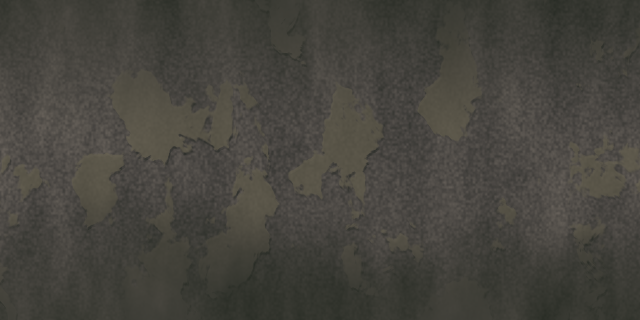
Reproduce this texture procedurally as a WebGL 1 fragment shader.

```glsl
precision highp float;
// Weathered dark wall: peeling olive plaster over rough grey stone, shaded at top and bottom.

uniform vec2 u_resolution;

const vec3 SHADE_COLOR = vec3(0.195, 0.203, 0.175);
const vec3 MID_COLOR = vec3(0.282, 0.273, 0.248);
const vec3 LIGHT_COLOR = vec3(0.375, 0.357, 0.322);
const vec3 PLASTER_TINT = vec3(0.006, 0.004, -0.014);
const vec3 STONE_TINT = vec3(0.0, -0.003, 0.008);

const vec2 FLAKE_SCALE = vec2(6.5, 4.6);
const float FLAKE_BIAS = -0.15;      // lower means less plaster
const float FLAKE_CLUSTER = 0.17;    // extra plaster inside clusters
const float CLUSTER_SPACING = 0.72;
const float CHIP_SCALE = 26.0;
const float CHIP_DEPTH = 0.09;
const float EDGE_SOFTNESS = 0.022;
const vec2 SHADOW_OFFSET = vec2(-0.003, 0.008);
const float SHADOW_DEPTH = 0.42;
const float GRAIN_SCALE = 135.0;

float hash(vec2 p) {
  vec3 q = fract(p.xyx * 0.1031);
  q += dot(q, q.yzx + 33.33);
  return fract((q.x + q.y) * q.z);
}

float valueNoise(vec2 p) {
  vec2 i = floor(p), f = fract(p);
  f = f * f * (3.0 - 2.0 * f);
  return mix(mix(hash(i), hash(i + vec2(1.0, 0.0)), f.x),
             mix(hash(i + vec2(0.0, 1.0)), hash(i + 1.0), f.x), f.y);
}

float fbm(vec2 p) {
  float sum = 0.0, amp = 0.5;
  for (int i = 0; i < 6; i++) {
    sum += amp * valueNoise(p);
    p = mat2(1.6, 1.2, -1.2, 1.6) * p + 17.3;
    amp *= 0.52;
  }
  return sum;
}

// Distance to the nearest scattered cell point
float cellular(vec2 p) {
  vec2 i = floor(p), f = fract(p);
  float nearest = 2.0;
  for (int y = -1; y <= 1; y++) {
    for (int x = -1; x <= 1; x++) {
      vec2 g = vec2(float(x), float(y));
      vec2 site = g + vec2(hash(i + g), hash(i + g + 57.0));
      nearest = min(nearest, length(site - f));
    }
  }
  return nearest;
}

// Bright horizontal belt across the wall
float belt(float y) {
  return smoothstep(0.0, 0.44, y) * (1.0 - smoothstep(0.58, 1.06, y));
}

// Plaster height: above zero the coat is still attached
float plasterHeight(vec2 p) {
  float wave = 0.5 + 0.5 * cos(6.2832 * (p.x - 0.32) / CLUSTER_SPACING + 0.8 * sin(p.y * 7.0));
  float cluster = wave * smoothstep(0.2, 0.42, p.y) * (1.0 - smoothstep(0.58, 0.85, p.y));
  vec2 warp = vec2(valueNoise(p * 9.0), valueNoise(p * 9.0 + 31.0)) * 0.5;
  float chips = CHIP_DEPTH * (cellular(p * CHIP_SCALE) - 0.5);
  return fbm(p * FLAKE_SCALE + warp + 4.7) - 0.5 + FLAKE_BIAS + FLAKE_CLUSTER * cluster + chips;
}

float plasterMask(float height) {
  return smoothstep(-EDGE_SOFTNESS, EDGE_SOFTNESS, height);
}

void main() {
  vec2 p = gl_FragCoord.xy / u_resolution.y;
  float clouds = fbm(p * vec2(4.0, 3.0) + 40.0) - 0.5;
  float streaks = fbm(p * vec2(15.0, 4.5) + 80.0) - 0.5;
  float light = belt(p.y + 0.22 * clouds);

  // Plaster coat and the shadow below its torn rim
  float height = plasterHeight(p);
  float coat = plasterMask(height);
  float shadow = max(plasterMask(plasterHeight(p + SHADOW_OFFSET)) - coat, 0.0);
  float lit = max(coat - plasterMask(plasterHeight(p + SHADOW_OFFSET)), 0.0);
  float lift = smoothstep(0.35, 0.65, valueNoise(p * 12.0 + 9.0));

  // Rough stone speckle, fainter on the plaster and in the shade
  float speckle = valueNoise(p * GRAIN_SCALE) - 0.5;
  float pits = cellular(p * vec2(78.0, 62.0)) - 0.48;
  float rough = mix(1.0, 0.25, coat) * mix(0.3, 1.0, light);

  float tone = 0.15 + 0.42 * light;
  tone += 0.55 * clouds + 0.6 * streaks * mix(1.0, 0.4, coat);
  tone += rough * (0.42 * speckle - 0.3 * pits);
  tone += coat * (0.06 + 0.16 * light);
  tone += 0.1 * lit * light - SHADOW_DEPTH * shadow * mix(0.35, 1.0, lift) * mix(0.4, 1.0, light);
  tone = clamp(tone, -0.35, 1.12);

  vec3 color = tone < 0.5 ? mix(SHADE_COLOR, MID_COLOR, tone * 2.0)
                          : mix(MID_COLOR, LIGHT_COLOR, tone * 2.0 - 1.0);
  color += mix(STONE_TINT, PLASTER_TINT, coat) * light;
  gl_FragColor = vec4(color, 1.0);
}
```
